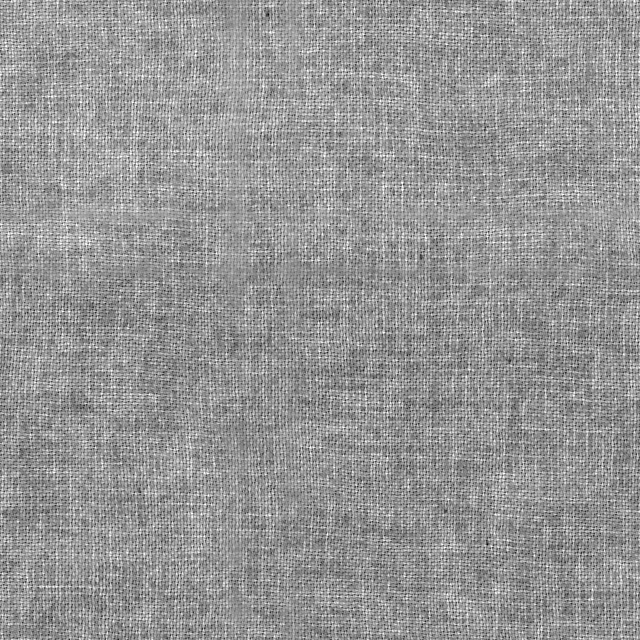
A three.js fragment shader for this texture:

```glsl
varying vec2 vUv;

const float PI = 3.14159265;
const float THREADS = 200.0;
const float MEAN_TONE = 0.575;

float hash(vec2 p) {
  vec3 q = fract(p.xyx * vec3(0.1031, 0.1030, 0.0973));
  q += dot(q, q.yzx + 33.33);
  return fract((q.x + q.y) * q.z);
}

float smoothNoise(vec2 p) {
  vec2 cell = floor(p);
  vec2 f = fract(p);
  f = f * f * (3.0 - 2.0 * f);
  float low = mix(hash(cell), hash(cell + vec2(1.0, 0.0)), f.x);
  float high = mix(hash(cell + vec2(0.0, 1.0)), hash(cell + 1.0), f.x);
  return mix(low, high, f.y);
}

// Layered sines, roughly -1 to 1
float waves(vec2 p, float phase) {
  float sum = 0.0;
  float gain = 0.5;
  for (int i = 0; i < 3; i++) {
    sum += gain * sin(p.x + phase + 1.3 * sin(p.y + phase * 1.7));
    p = mat2(1.5, 1.1, -1.1, 1.5) * p;
    phase += 2.1;
    gain *= 0.55;
  }
  return sum;
}

// Rounded cross section, 0 between threads and 1 on the core
float yarnProfile(float across) {
  return 0.5 - 0.5 * cos(2.0 * PI * across);
}

// Uneven thickness along one thread, centred on zero
float slub(float thread, float along, float seed) {
  float id = floor(thread) + seed;
  float longPart = smoothNoise(vec2(id, along / 20.0));
  float shortPart = smoothNoise(vec2(id + 400.0, along / 4.0));
  return 0.5 * longPart + 0.5 * shortPart - 0.5;
}

float band(float x, float centre, float halfWidth) {
  float d = (x - centre) / halfWidth;
  return exp(-d * d);
}

// Sparse dark knots, one candidate per cell
float knots(vec2 uv, float cells, float share) {
  vec2 p = uv * cells;
  vec2 cell = floor(p);
  vec2 centre = 0.2 + 0.6 * vec2(hash(cell + 17.0), hash(cell + 53.0));
  vec2 d = (fract(p) - centre) * vec2(1.3, 0.8);
  float present = step(1.0 - share, hash(cell + 91.0));
  return present * (1.0 - smoothstep(0.01, 0.055, length(d)));
}

// Threads bend aside at alternate crossings
vec2 crimp(vec2 p, float amount) {
  float bend = amount * cos(PI * p.x) * cos(PI * p.y);
  return p + vec2(bend, -bend);
}

// Balance above zero favours the upright threads
float weave(vec2 p, float balance) {
  float warp = yarnProfile(p.x);
  float weft = yarnProfile(p.y);
  float hole = (1.0 - warp) * (1.0 - weft);
  float checker = sin(PI * p.x) * sin(PI * p.y);
  float tone = 0.47 - 0.12 * hole;
  tone += 0.135 * ((1.0 + balance) * warp + (1.0 - balance) * weft);

  // Alternating over and under crossings
  tone += 0.13 * checker * (warp - weft);

  // Light and dark threads
  tone += 0.31 * slub(p.x, p.y, 31.0) * warp;
  tone += 0.29 * slub(p.y, p.x, 907.0) * weft;

  // Irregular knuckles and holes
  float knuckleTone = hash(floor(p) + 211.0) - 0.5;
  float holeTone = hash(floor(p + 0.5) + 613.0) - 0.5;
  return tone + 0.3 * knuckleTone * warp * weft + 0.34 * holeTone * hole;
}

void main() {
  // Wandering threads, with rows that sag a little to the right
  vec2 p = vUv * THREADS;
  vec2 drift = vec2(waves(vUv * 7.0, 0.4), waves(vUv.yx * 7.0, 2.6));
  vec2 jitter = vec2(smoothNoise(p / 2.6), smoothNoise(p / 2.6 + 70.0)) - 0.5;
  float sag = 0.03 * p.x * (1.0 - smoothstep(0.2, 1.0, vUv.y));
  vec2 threads = p + vec2(0.0, sag) + 1.2 * drift + 0.36 * jitter;
  float balance = 0.12 + 0.35 * waves(vUv * 8.0, 4.2);
  float tone = weave(crimp(threads, 0.15), balance);

  // Loose fibres
  tone += 0.13 * (smoothNoise(p * 1.25 + 300.0) - 0.5);

  // Worn bands where the weave loses contrast
  float wear = 0.3 * band(vUv.x, 0.37, 0.02) + 0.25 * band(vUv.x, 0.455, 0.015);
  wear += 0.3 * band(vUv.y, 0.665, 0.01) + 0.3 * band(vUv.y, 0.577, 0.01);
  wear *= 2.0 * smoothNoise(vUv * 22.0);
  tone = mix(tone, MEAN_TONE, clamp(wear, 0.0, 0.5));

  // Broad shading, lighter above, with faint patches
  tone += 0.04 * (smoothstep(0.5, 0.65, vUv.y) - 0.45);
  tone += 0.022 * waves(vUv * vec2(5.0, 11.0), 1.2);
  tone += 0.07 * (smoothNoise(vUv * vec2(16.0, 30.0) + 9.0) - 0.5);

  tone -= 0.27 * knots(vUv, 11.0, 0.07);
  gl_FragColor = vec4(vec3(clamp(tone, 0.0, 1.0)), 1.0);
}
```
